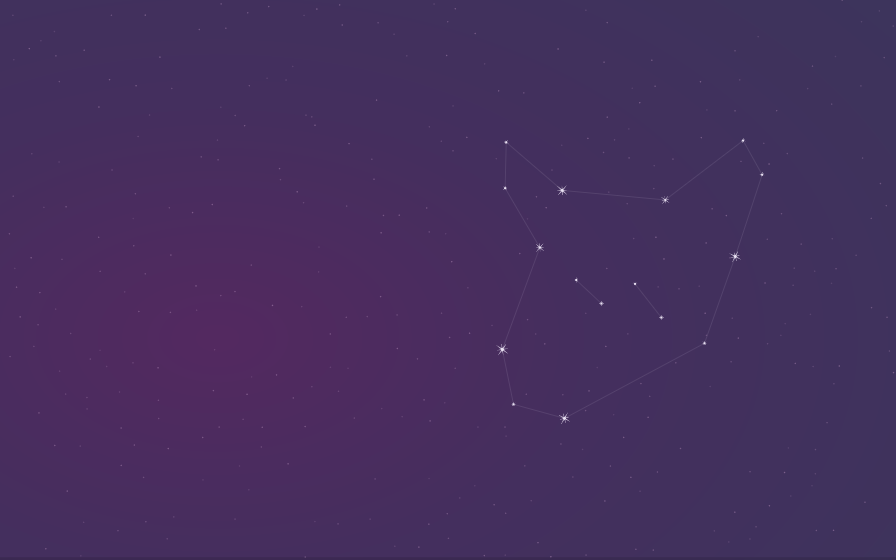
Reproduce this background procedurally as a Shadertoy shader.

```glsl
// Violet night sky: an elliptical plum glow fades to slate blue, under
// faint hashed star dust. A loop joins bright sparkling stars with thin
// lines, and two short strokes lie inside. Lengths are canvas heights.

#define GLOW_CENTER vec2(0.243, 0.396)
#define GLOW_CORE vec3(0.327, 0.159, 0.376)
#define GLOW_MIDDLE vec3(0.267, 0.183, 0.368)
#define GLOW_EDGE vec3(0.238, 0.203, 0.360)
#define GLOW_RADIUS 0.42
#define STAR_COLOR vec3(0.97, 0.94, 1.0)
#define DUST_COLOR vec3(0.68, 0.53, 0.70)
#define DUST_CELL 0.046
#define DUST_DENSITY 0.46
#define LINE_HALF_WIDTH 0.0008
#define LINE_OPACITY 0.10

const int STAR_COUNT = 12;
const float PI = 3.14159;

// Outline stars: position and ray length
const vec3 STARS[STAR_COUNT] = vec3[STAR_COUNT](
    vec3(0.904, 0.746, 0.004), vec3(1.004, 0.660, 0.011),
    vec3(1.188, 0.643, 0.008), vec3(1.327, 0.749, 0.004),
    vec3(1.361, 0.688, 0.004), vec3(1.313, 0.542, 0.011),
    vec3(1.258, 0.387, 0.004), vec3(1.008, 0.253, 0.011),
    vec3(0.917, 0.278, 0.004), vec3(0.897, 0.376, 0.012),
    vec3(0.964, 0.558, 0.009), vec3(0.902, 0.664, 0.004));

float hash(vec2 p) {
    return fract(sin(dot(p, vec2(127.1, 311.7))) * 43758.5453);
}

// Antialiased coverage of a signed distance
float coverage(float dist) {
    return clamp(0.5 - dist * iResolution.y, 0.0, 1.0);
}

float segment(vec2 p, vec2 a, vec2 b) {
    vec2 ab = b - a;
    float t = clamp(dot(p - a, ab) / dot(ab, ab), 0.0, 1.0);
    return coverage(length(p - a - ab * t) - LINE_HALF_WIDTH);
}

// Round core with eight tapering rays, alternately long and short
float sparkle(vec2 p, float size, float turn) {
    float radius = length(p);
    float sector = (atan(p.y, p.x) + turn) / (PI / 4.0);
    float index = floor(sector + 0.5);
    float angle = (sector - index) * PI / 4.0;
    float reach = size * (mod(index, 2.0) < 0.5 ? 1.0 : 0.75);
    vec2 q = radius * vec2(cos(angle), abs(sin(angle)));
    float ray = coverage(max(q.y - 0.12 * (reach - q.x), q.x - reach));
    return max(0.8 * ray, coverage(radius - max(0.0020, size * 0.26)));
}

vec3 skyGlow(vec2 uv) {
    float r = length(uv - GLOW_CENTER);
    vec3 color = mix(GLOW_CORE, GLOW_MIDDLE, clamp(r / GLOW_RADIUS, 0.0, 1.0));
    float outer = (r - GLOW_RADIUS) / (0.95 - GLOW_RADIUS);
    return mix(color, GLOW_EDGE, clamp(outer, 0.0, 1.0));
}

// One possible speck per grid cell, kept clear of the cell border
float starDust(vec2 p) {
    vec2 cell = floor(p / DUST_CELL);
    vec2 offset = vec2(hash(cell + 3.1), hash(cell + 17.7));
    vec2 center = (cell + 0.1 + 0.8 * offset) * DUST_CELL;
    float present = step(hash(cell + 41.3), DUST_DENSITY);
    float brightness = mix(0.2, 0.55, hash(cell + 67.9));
    return present * brightness * coverage(length(p - center) - 0.0012);
}

void mainImage(out vec4 fragColor, in vec2 fragCoord) {
    vec2 uv = fragCoord / iResolution.xy;
    vec2 p = fragCoord / iResolution.y;

    // Sky, with a thin dim strip along the lower border
    vec3 color = skyGlow(uv);
    color *= 1.0 - 0.12 * coverage(uv.y - 0.005);
    color = mix(color, DUST_COLOR, starDust(p));

    // Closed outline and its stars
    float lines = 0.0;
    float stars = 0.0;
    for (int i = 0; i < STAR_COUNT; i++) {
        vec3 star = STARS[i];
        vec3 next = STARS[(i + 1) % STAR_COUNT];
        lines = max(lines, segment(p, star.xy, next.xy));
        stars = max(stars, sparkle(p - star.xy, star.z, hash(star.xy)));
    }

    // Two inner strokes with a small star at each end
    for (int i = 0; i < 2; i++) {
        vec2 a = mix(vec2(1.029, 0.500), vec2(1.134, 0.493), float(i));
        vec2 b = mix(vec2(1.074, 0.458), vec2(1.181, 0.433), float(i));
        lines = max(lines, segment(p, a, b));
        stars = max(stars, sparkle(p - a, 0.004, 0.0));
        stars = max(stars, sparkle(p - b, 0.004, 0.0));
    }

    color = mix(color, STAR_COLOR, lines * LINE_OPACITY);
    color = mix(color, STAR_COLOR, stars * 0.92);
    fragColor = vec4(color, 1.0);
}
```
